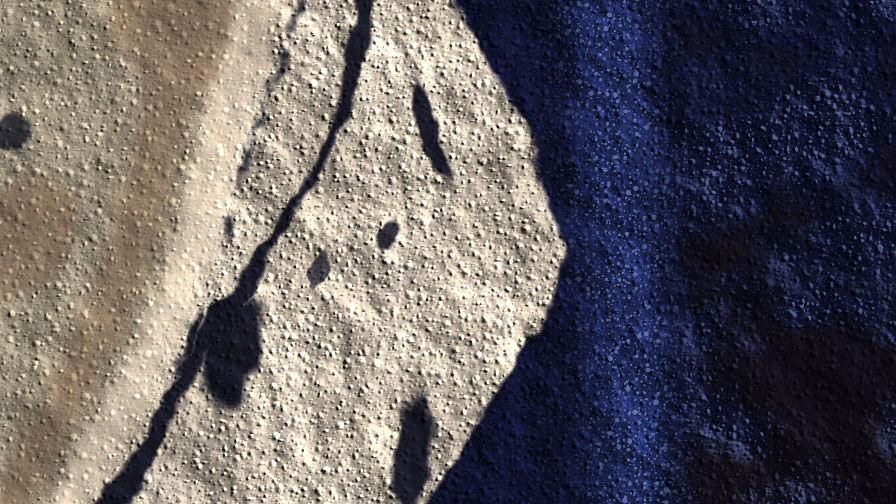
Reproduce this texture procedurally as a Shadertoy shader.

```glsl
// Aerial view of a rubble slope: a sunlit tan mound and curved track on the left,
// a blue shaded valley on the right. Outlines are profiles x(y) roughened by
// gradient noise; relief is the slope of a noise-and-stones height toward the sun.

const vec2 SUN = vec2(0.85, 0.53);

// Outline positions at nine even heights, bottom to top
const float SHADE_EDGE[9] = float[9](.845, .925, 1.0, 1.083, 1.125, 1.078, 1.052, .972, .907);
const float GULLY[9] = float[9](.22, .30, .37, .44, .528, .606, .671, .706, .722);
const float GULLY_WIDTH[9] = float[9](.028, .026, .016, .028, .016, .009, .012, .022, .018);
const float RILL[9] = float[9](.22, .30, .355, .40, .44, .475, .51, .56, .60);
const float TRACK[9] = float[9](.14, .21, .28, .335, .385, .415, .445, .485, .51);

vec2 hash2(vec2 p) {
    p = vec2(dot(p, vec2(127.1, 311.7)), dot(p, vec2(269.5, 183.3)));
    return fract(sin(p) * 43758.5);
}

float gradientNoise(vec2 p) {
    vec2 i = floor(p), f = fract(p), u = f * f * (3.0 - 2.0 * f);
    vec2 o = vec2(0, 1);
    float a = dot(hash2(i) * 2.0 - 1.0, f);
    float b = dot(hash2(i + o.yx) * 2.0 - 1.0, f - o.yx);
    float c = dot(hash2(i + o.xy) * 2.0 - 1.0, f - o.xy);
    float d = dot(hash2(i + o.yy) * 2.0 - 1.0, f - o.yy);
    return mix(mix(a, b, u.x), mix(c, d, u.x), u.y);
}

float fbm(vec2 p) {
    float sum = 0.0, amp = 0.5;
    for (int i = 0; i < 5; i++) {
        sum += amp * gradientNoise(p);
        p = mat2(1.6, 1.2, -1.2, 1.6) * p + 3.7;
        amp *= 0.5;
    }
    return sum;
}

// Scattered domes: x = height, y = random tone of the tallest stone
vec2 stones(vec2 p) {
    vec2 cell = floor(p), best = vec2(0);
    for (int k = 0; k < 9; k++) {
        vec2 id = cell + vec2(k % 3 - 1, k / 3 - 1);
        vec2 r = hash2(id), shape = hash2(id + 41.3);
        vec2 d = (p - id - r) * mix(vec2(0.8), vec2(1.4), shape);
        float dome = 1.0 - length(d) / mix(0.15, 0.6, shape.x * shape.y);
        if (dome > best.x) best = vec2(dome, r.x);
    }
    return best;
}

float profile(float xs[9], float y) {
    float t = clamp(y, 0.0, 1.0) * 8.0;
    int i = min(int(t), 7);
    return mix(xs[i], xs[i + 1], t - float(i));
}

float height(vec2 p) {
    return 0.09 * fbm(p * 9.0) + 0.013 * stones(p * 40.0).x + 0.007 * stones(p * 88.0).x;
}

float relief(vec2 p, float stride) {
    return (height(p) - height(p + SUN * stride)) / stride;
}

float band(float x, float halfWidth, float soft) {
    return 1.0 - smoothstep(halfWidth - soft, halfWidth + soft, abs(x));
}

float blob(vec2 p, vec2 centre, vec2 radius, float lean) {
    vec2 d = p - centre;
    d.x -= lean * d.y;
    return 1.0 - smoothstep(0.75, 1.15, length(d / radius));
}

vec3 sunlitSlope(vec2 p, vec2 q, float slope) {
    float gullyX = profile(GULLY, q.y), trackX = profile(TRACK, q.y);
    float patches = fbm(p * 4.0 + 8.0);
    float leftSide = 1.0 - smoothstep(-0.04, 0.02, q.x - trackX);
    float track = band(q.x - trackX, 0.045, 0.025);

    // Ground colours: mound, left rubble, brown bands, pale track
    vec3 ground = mix(vec3(.77, .72, .65), vec3(.60, .56, .48), leftSide);
    float brown = band(q.x - trackX + 0.125, 0.05, 0.045);
    brown = max(brown, blob(q, vec2(.38, .97), vec2(.17, .16), 0.0));
    brown = max(brown, blob(q, vec2(.05, .53), vec2(.1, .13), 0.3));
    ground = mix(ground, vec3(.51, .42, .34), brown * 0.8);
    ground = mix(ground, vec3(.86, .79, .70), track * 0.9);
    ground *= 1.0 + 0.5 * patches;
    vec2 pebble = stones(p * 40.0);
    ground *= 1.0 + 0.3 * smoothstep(0.1, 0.4, pebble.x) * (pebble.y - 0.25);

    float rough = mix(0.42, 0.30, leftSide) * (1.0 - 0.65 * max(track, brown * 0.6));
    vec3 color = ground * clamp(0.98 + rough * slope, 0.12, 1.35);

    // Gullies and hollows the sun does not reach
    float dark = band(q.x - gullyX, profile(GULLY_WIDTH, q.y), 0.007);
    float broken = smoothstep(-0.12, 0.12, fbm(p * 11.0));
    dark = max(dark, band(q.x - profile(RILL, q.y), 0.010, 0.008) * broken);
    dark = max(dark, blob(q, vec2(.465, .30), vec2(.055, .12), 0.25));
    dark = max(dark, blob(q, vec2(.82, .10), vec2(.038, .125), 0.1));
    dark = max(dark, blob(q, vec2(.85, .74), vec2(.022, .11), -0.3));
    dark = max(dark, 0.9 * blob(q, vec2(.77, .535), vec2(.02, .025), 0.0));
    dark = max(dark, 0.8 * blob(q, vec2(.63, .46), vec2(.017, .045), 0.4));
    dark = max(dark, 0.8 * blob(q, vec2(.025, .735), vec2(.04, .035), 0.0));
    return mix(color, vec3(.06, .065, .12) * (1.0 + 0.3 * slope), dark * 0.95);
}

vec3 shadedValley(vec2 p, vec2 q, float slope) {
    float stoneBand = exp(-pow((q.x - 1.21 - 0.06 * (1.0 - q.y)) / 0.085, 2.0));
    float rightSide = smoothstep(1.28, 1.42, q.x);
    float patches = fbm(p * vec2(4.0, 5.0) + 2.0);

    // Navy floor, turning nearly black in the lower right
    vec3 color = mix(vec3(.055, .065, .16), vec3(.12, .16, .34), stoneBand);
    float black = smoothstep(-0.05, 0.2, patches + 0.28 * (0.55 - q.y)) * rightSide;
    color = mix(color, vec3(.065, .05, .08), black);
    color *= clamp(1.0 + 0.5 * slope, 0.3, 1.9);

    // Pale ridges on the right and stones along the middle
    float frost = rightSide * smoothstep(0.12, -0.14, patches) * smoothstep(0.0, 1.5, slope);
    color = mix(color, vec3(.40, .47, .67), 0.75 * frost);
    vec2 coarse = stones(p * 52.0), fine = stones(p * 95.0 + 7.0);
    float fleck = max(smoothstep(0.15, 0.45, coarse.x) * step(0.45, coarse.y),
                      smoothstep(0.1, 0.5, fine.x) * step(0.35, fine.y));
    return mix(color, vec3(.45, .53, .75), fleck * (0.1 + 0.65 * stoneBand) * (1.0 - 0.8 * black));
}

void mainImage(out vec4 fragColor, in vec2 fragCoord) {
    vec2 p = fragCoord / iResolution.y;
    vec2 wobble = vec2(fbm(p * 13.0), fbm(p * 13.0 + 31.0));
    vec2 q = p + 0.045 * wobble;
    float slope = relief(p, 0.005);
    float shade = smoothstep(-0.008, 0.008, q.x - profile(SHADE_EDGE, q.y));
    vec3 color = mix(sunlitSlope(p, q, slope), shadedValley(p, q, slope), shade);
    fragColor = vec4(clamp(color, 0.0, 1.0), 1.0);
}
```
